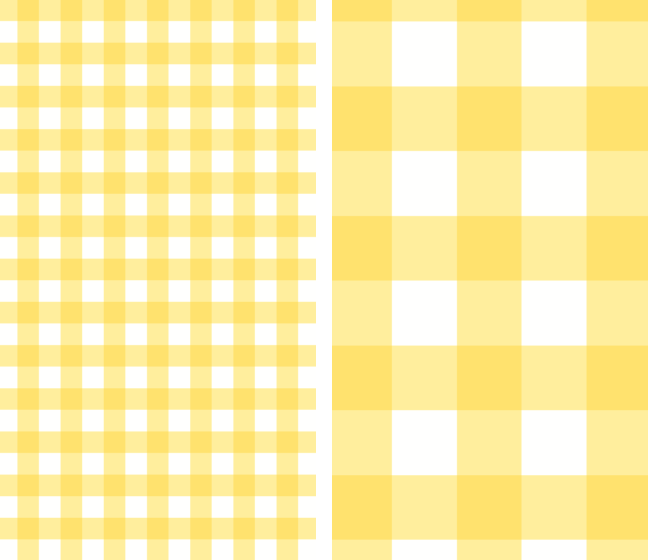
Left: the whole. Right: its middle third, enlarged.
A Shadertoy shader for this pattern:

```glsl
// Yellow and white gingham check: two sets of even bands that deepen where they cross.

// Lengths are fractions of the canvas height.
const float PERIOD = 0.07713;                    // spacing between bands
const float BAND_SHARE = 0.498;                  // band width as a share of the period
const vec2 BAND_CENTER = vec2(0.0503, 0.0561);   // first upright and level band
const float EDGE_PIXELS = 1.3;                   // width of the smoothed edge

const vec3 CLOTH_WHITE = vec3(1.0, 1.0, 0.995);
const vec3 BAND_YELLOW = vec3(1.0, 0.935, 0.615);
const vec3 CROSS_GOLD = vec3(1.0, 0.885, 0.43);

// Coverage of the repeating bands along each axis: x is upright, y is level.
vec2 bandCoverage(vec2 position, float edge) {
    vec2 cell = (position - BAND_CENTER) / PERIOD;
    vec2 fromCenter = abs(fract(cell + 0.5) - 0.5);
    vec2 signedDistance = (fromCenter - 0.5 * BAND_SHARE) * PERIOD;
    return clamp(0.5 - signedDistance / edge, 0.0, 1.0);
}

void mainImage(out vec4 fragColor, in vec2 fragCoord) {
    vec2 position = fragCoord / iResolution.y;
    vec2 band = bandCoverage(position, EDGE_PIXELS / iResolution.y);

    // Blend white, single band and crossing by coverage.
    vec3 betweenUprights = mix(CLOTH_WHITE, BAND_YELLOW, band.y);
    vec3 onUpright = mix(BAND_YELLOW, CROSS_GOLD, band.y);
    fragColor = vec4(mix(betweenUprights, onUpright, band.x), 1.0);
}
```
